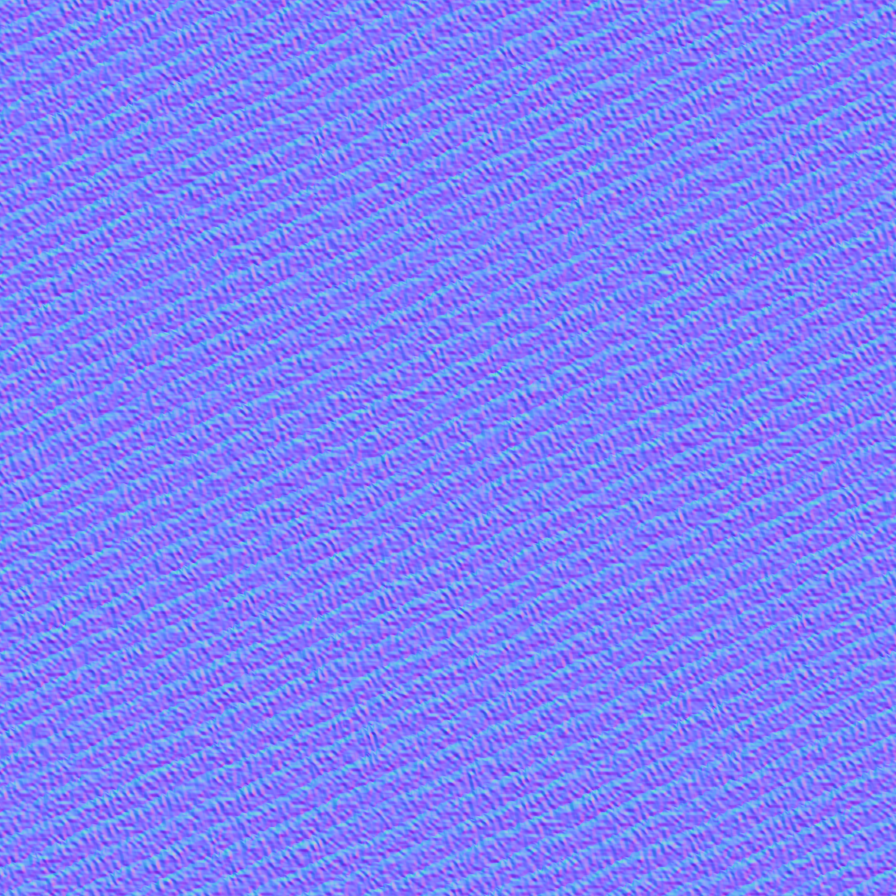
Reproduce this texture map procedurally as a WebGL 1 fragment shader.

```glsl
precision highp float;
// Tangent-space normal map of twill cloth: slanted cords, short yarn streaks and fine grain.

#define CORDS vec2(-15.0, 33.0)    // cord repeats across and down
#define THREADS vec2(92.0, 50.0)   // yarn streak repeats across and down
#define CREST 0.64                 // where a cord turns from gentle rise to steep fall
#define CORD_HEIGHT 0.0018
#define THREAD_HEIGHT 0.0011
#define GRAIN_HEIGHT 0.0020
#define GRAIN_CELLS vec2(205.0, 245.0)
#define CORD_WAVER 0.15
#define SERRATION 0.07
#define SAMPLE_STEP 0.0007

uniform vec2 u_resolution;

const float TAU = 6.2831853;

float hash(vec2 cell) {
  vec3 p = fract(cell.xyx * vec3(0.1031, 0.1030, 0.0973));
  p += dot(p, p.yzx + 33.33);
  return fract((p.x + p.y) * p.z);
}

float valueNoise(vec2 p) {
  vec2 cell = floor(p);
  vec2 f = fract(p);
  vec2 w = f * f * (3.0 - 2.0 * f);
  float low = mix(hash(cell), hash(cell + vec2(1.0, 0.0)), w.x);
  float high = mix(hash(cell + vec2(0.0, 1.0)), hash(cell + vec2(1.0, 1.0)), w.x);
  return mix(low, high, w.y);
}

// Cross-section of one cord: rounded rise to the crest, then a steep fall.
float cordProfile(float v) {
  float rise = 1.0 - clamp(v / CREST, 0.0, 1.0);
  return (1.0 - rise * rise) * (1.0 - smoothstep(CREST, 1.0, v));
}

float clothHeight(vec2 uv) {
  // Slow drift and small kinks bend the cords.
  float drift = valueNoise(uv * 5.0 + 7.0) - 0.5;
  float kink = valueNoise(uv * 30.0 + 41.0) - 0.5;
  float cordPhase = dot(uv, CORDS) + CORD_WAVER * (drift + kink);

  // Yarn streaks cross the cords, with uneven spacing and strength.
  float jitter = valueNoise(uv * 52.0 + 13.0);
  float streak = 0.5 + 0.5 * sin(TAU * (dot(uv, THREADS) + 0.8 * jitter));
  streak *= 0.4 + 1.2 * valueNoise(uv * 70.0 + 90.0);

  // Streaks notch the cord edges and stand out most on the steep side.
  float v = fract(cordPhase + SERRATION * (streak - 0.5));
  float steepSide = smoothstep(0.4, 0.7, v) * (1.0 - smoothstep(0.85, 1.0, v));
  float wear = 0.7 + 0.6 * valueNoise(uv * 30.0 + 63.0);

  // Fibre grain in two sizes.
  vec2 grainUv = uv * GRAIN_CELLS;
  float grain = valueNoise(grainUv + vec2(0.15 * grainUv.y, 0.0))
              + 0.4 * valueNoise(grainUv * 0.53 + 19.0);

  return CORD_HEIGHT * wear * cordProfile(v)
       + THREAD_HEIGHT * streak * (0.2 + 0.8 * steepSide)
       + GRAIN_HEIGHT * grain;
}

void main() {
  vec2 uv = gl_FragCoord.xy / u_resolution;

  // Central differences turn the height into a softened surface normal.
  vec2 dx = vec2(SAMPLE_STEP, 0.0);
  vec2 dy = vec2(0.0, SAMPLE_STEP);
  vec2 slope = vec2(clothHeight(uv + dx) - clothHeight(uv - dx),
                    clothHeight(uv + dy) - clothHeight(uv - dy)) / (2.0 * SAMPLE_STEP);
  vec3 normal = normalize(vec3(-slope, 1.0));

  gl_FragColor = vec4(normal * 0.5 + 0.5, 1.0);
}
```
